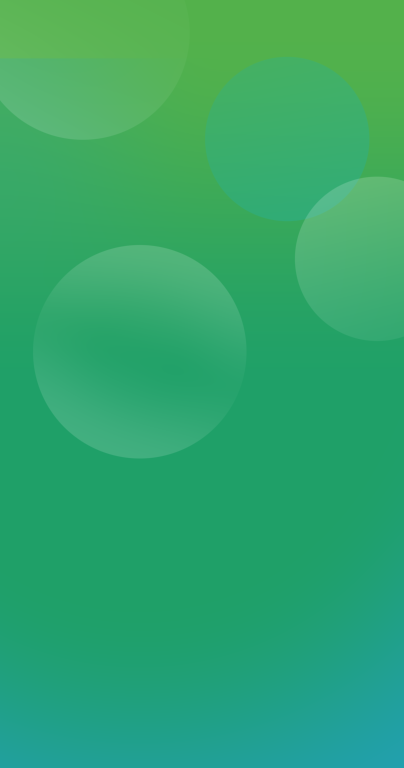
Reproduce this background procedurally as a WebGL 1 fragment shader.

```glsl
precision mediump float;
// Green to blue gradient backdrop with four soft translucent discs.
uniform vec2 u_resolution;

// Antialiased disc coverage, in units of canvas height.
float disc(vec2 p, vec2 center, float radius) {
  float edge = 0.75 / u_resolution.y;
  return 1.0 - smoothstep(-edge, edge, length(p - center) - radius);
}

// Linear ramp along a direction across a disc: 0 at one rim, 1 at the other.
float ramp(vec2 p, vec2 center, float radius, vec2 direction) {
  return clamp(0.5 + 0.5 * dot(p - center, normalize(direction)) / radius, 0.0, 1.0);
}

void main() {
  vec2 p = gl_FragCoord.xy / u_resolution.y;
  float across = gl_FragCoord.x / u_resolution.x;
  float pixel = 1.0 / u_resolution.y;

  vec3 leaf = vec3(0.325, 0.695, 0.295);
  vec3 emerald = vec3(0.122, 0.628, 0.408);
  vec3 azure = vec3(0.133, 0.628, 0.700);
  vec3 mint = vec3(0.16, 0.69, 0.58);

  // Vertical fade from leaf green to emerald
  float fade = smoothstep(0.48, 0.97, p.y);
  vec3 color = mix(emerald, leaf, fade);

  // Teal veil from the left, cut off by a straight upper edge
  float veil = 1.0 - smoothstep(-pixel, pixel, p.y - 0.924);
  veil *= 1.0 - smoothstep(0.0, 0.55, across);
  color = mix(color, vec3(0.17, 0.65, 0.53), 0.36 * veil * smoothstep(0.55, 0.8, p.y));

  // Radial blue glow gathering in the lower corners
  float reach = length(p - vec2(0.182, 0.54));
  color = mix(color, azure, smoothstep(0.32, 0.70, reach) * (1.0 - smoothstep(0.25, 0.6, p.y)));

  // Upper left disc, brightest at its lower left rim
  vec2 center = vec2(0.108, 0.957);
  float light = ramp(p, center, 0.139, vec2(-0.5, -1.0));
  color = mix(color, vec3(1.0), disc(p, center, 0.139) * (0.02 + 0.13 * light * light));

  // Mint disc
  center = vec2(0.374, 0.819);
  light = ramp(p, center, 0.107, vec2(0.5, -1.0));
  color = mix(color, mint, disc(p, center, 0.107) * mix(0.32, 0.48, light));

  // Right disc, brightest at its upper left rim
  center = vec2(0.491, 0.663);
  light = ramp(p, center, 0.107, vec2(-0.5, 1.0));
  color = mix(color, vec3(1.0), disc(p, center, 0.107) * mix(0.07, 0.18, light));

  // Middle disc, lit at the top and lower left, clear towards its core
  center = vec2(0.182, 0.542);
  float top = ramp(p, center, 0.139, vec2(0.25, 1.0));
  float bottom = ramp(p, center, 0.139, vec2(-0.4, -1.0));
  float glow = 0.14 * smoothstep(0.4, 1.0, top) + 0.13 * smoothstep(0.45, 1.0, bottom);
  float rim = smoothstep(0.04, 0.139, length(p - center));
  color = mix(color, vec3(1.0), disc(p, center, 0.139) * (glow + 0.025 * rim));

  gl_FragColor = vec4(color, 1.0);
}
```
